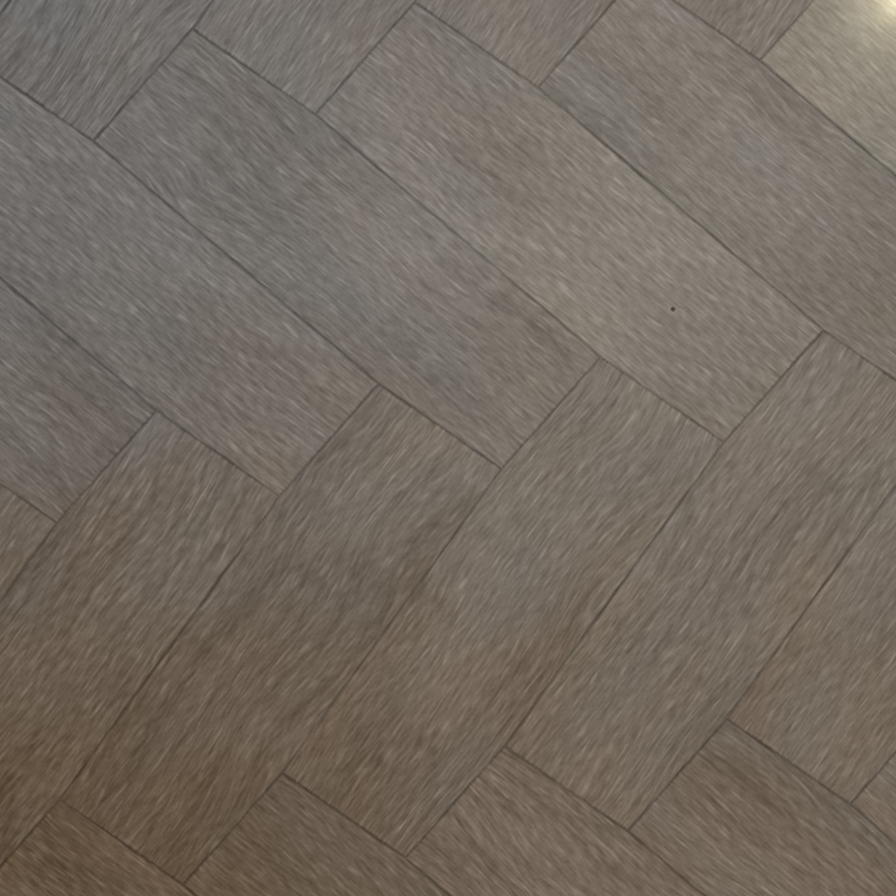
A WebGL 1 fragment shader for this texture:

```glsl
precision highp float;
// Herringbone floor of grey-brown oak planks under uneven window light.
// Zigzag lines split the floor into rows; each row is sliced into slanted
// planks, whose grain is gradient noise stretched along the plank.

uniform vec2 u_resolution;

const float PITCH = 0.25;    // spacing of planks along a row
const float ROW = 0.418;     // spacing of rows
const float TOOTH = 0.111;   // height of the zigzag
const float SLANT = 0.925;   // sideways run of a plank per unit of height
const float JOINT = 0.0010;  // half width of a joint

vec2 hash2(vec2 p) {
  vec2 q = vec2(dot(p, vec2(127.1, 311.7)), dot(p, vec2(269.5, 183.3)));
  return fract(sin(q) * 43758.55);
}

float corner(vec2 cell, vec2 offset) {
  return dot(hash2(cell) * 2.0 - 1.0, offset);
}

// Gradient noise, roughly -1 to 1
float noise(vec2 p) {
  vec2 i = floor(p), f = p - i;
  vec2 w = f * f * f * (f * (f * 6.0 - 15.0) + 10.0);
  vec2 e = vec2(1.0, 0.0);
  float low = mix(corner(i, f), corner(i + e.xy, f - e.xy), w.x);
  float high = mix(corner(i + e.yx, f - e.yx), corner(i + e.xx, f - e.xx), w.x);
  return 1.5 * mix(low, high, w.y);
}

// Height of the zigzag that bounds a row from below
float zigzag(float x, float row) {
  float phase = mod(row, 2.0) * (PITCH * 0.5 + SLANT * (ROW - TOOTH));
  return row * ROW + TOOTH * 2.0 * abs(fract((x + phase) / PITCH + 0.5) - 0.5);
}

// Row number, plank number and distance to the nearest joint
vec3 herringbone(vec2 p) {
  float row = floor(p.y / ROW);
  if (p.y < zigzag(p.x, row)) row -= 1.0;
  float odd = mod(row, 2.0);
  float rising = p.x - SLANT * (p.y - (row + 1.0) * ROW);
  float falling = p.x + SLANT * (p.y - row * ROW - TOOTH) - PITCH * 0.5;
  float slice = mix(falling, rising, odd) / PITCH;
  float f = fract(slice);
  float side = min(f, 1.0 - f) * PITCH / length(vec2(1.0, SLANT));
  float ends = min(p.y - zigzag(p.x, row), zigzag(p.x, row + 1.0) - p.y);
  ends /= length(vec2(1.0, 2.0 * TOOTH / PITCH));
  return vec3(row, floor(slice), min(side, ends));
}

// Wood tone: x is brightness, y is warmth; g runs along, then across the grain
vec2 oak(vec2 g, float figure) {
  float ringMask = smoothstep(0.0, 0.5, noise(g * vec2(5.0, 9.0) + 31.0) + figure);
  float bend = noise(g * vec2(5.0, 9.0));
  float across = g.y + mix(0.006, 0.020, ringMask) * bend;
  float streak = noise(vec2(g.x * 30.0, across * 170.0));
  float pores = noise(vec2(g.x * 65.0, across * 310.0) + 17.0);
  float flecks = smoothstep(0.15, 0.6, noise(vec2(g.x * 38.0, across * 230.0) + 57.0));
  float rings = sin(across * 210.0 + 6.0 * noise(g * vec2(4.0, 14.0) + 5.0));
  float band = noise(vec2(g.x * 3.0, across * 38.0) + 9.0);
  float patchy = noise(g * vec2(5.0, 9.0) + 43.0);
  float tone = 0.038 * streak + 0.050 * pores + 0.045 * (flecks - 0.17);
  tone += 0.016 * band + 0.032 * patchy;
  tone -= 0.026 * ringMask * smoothstep(0.2, 1.0, rings);
  return vec2(tone, 0.009 * noise(g * vec2(7.0, 12.0) + 71.0));
}

// Cool above, warm and dim at the lower left, pale at the upper right
vec3 daylight(vec2 uv) {
  float x = smoothstep(0.0, 0.75, uv.x);
  vec3 lower = mix(vec3(0.385, 0.322, 0.256), vec3(0.447, 0.398, 0.347), x);
  vec3 upper = mix(vec3(0.447, 0.434, 0.424), vec3(0.482, 0.453, 0.420), x);
  vec3 light = mix(lower, upper, smoothstep(0.0, 0.8, uv.y));
  vec2 pale = (uv - vec2(0.68, 0.74)) * vec2(3.0, 3.4);
  return light + vec3(0.030, 0.032, 0.030) * exp(-dot(pale, pale));
}

void main() {
  vec2 uv = gl_FragCoord.xy / u_resolution;
  float pixel = 1.0 / min(u_resolution.x, u_resolution.y);

  // Floor frame: slightly turned, origin at a plank corner
  vec2 d = uv - vec2(0.560, 0.4766);
  vec2 axis = vec2(0.9928, 0.1200);
  vec2 p = vec2(dot(d, axis), dot(d, vec2(-axis.y, axis.x)));
  vec3 plank = herringbone(p);

  // Grain follows the direction of the plank
  float lean = mod(plank.x, 2.0) * 2.0 - 1.0;
  vec2 along = normalize(vec2(lean * SLANT, 1.0));
  vec2 grain = vec2(dot(p, along), dot(p, vec2(along.y, -along.x)));
  vec2 variety = hash2(plank.xy + 3.0);
  vec2 wood = oak(grain + variety * 20.0, variety.x - 0.4);

  vec3 color = daylight(uv) + wood.x + wood.y * vec3(1.0, -0.1, -1.0);
  color += (variety.y - 0.5) * vec3(0.018, 0.017, 0.015);
  color += 0.018 * noise(uv * 247.0);

  // Thin joints of uneven depth, with a faint worn bevel beside them
  float wear = noise(p * 14.0 + 50.0) + 0.4 * noise(p * 60.0 + 90.0);
  float bevel = smoothstep(0.002, 0.004, plank.z) * (1.0 - smoothstep(0.004, 0.008, plank.z));
  color += 0.030 * bevel * smoothstep(0.0, 0.6, wear);
  float gap = 1.0 - smoothstep(JOINT - 0.5 * pixel, JOINT + 0.001 + 0.6 * pixel, plank.z);
  color *= 1.0 - gap * clamp(0.20 + 0.12 * wear, 0.07, 0.32);

  // Small dark fleck
  float fleck = length(uv - vec2(0.751, 0.655));
  color *= 1.0 - 0.5 * (1.0 - smoothstep(0.001, 0.0025 + pixel, fleck));

  // Sunlight on the planks of the upper right corner
  float far = length(uv - vec2(1.0));
  float lit = step(abs(plank.x), 0.5) * step(1.5, plank.y);
  float sunlit = lit * 0.085 * exp(-far * 2.5) + 0.40 * exp(-far * 32.0);
  color += sunlit * vec3(1.0, 0.97, 0.72);

  gl_FragColor = vec4(clamp(color, 0.0, 1.0), 1.0);
}
```
